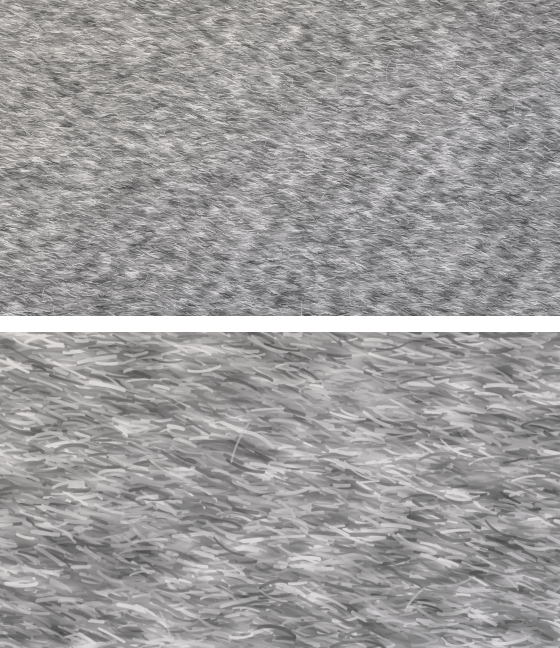
Top, the full canvas; bottom, a detail of the centre.
This texture is drawn by a Shadertoy shader. Its source:

```glsl
const float FIBRE_LEAN = -0.17;
const int FIBRE_LAYERS = 8;
const vec3 WARM_TINT = vec3(1.022, 1.005, 0.985);
const vec3 COOL_TINT = vec3(1.0, 0.992, 1.008);

vec4 hash4(vec2 cell, float seed) {
    vec4 h = fract(vec4(cell.xy, seed, cell.x) * vec4(0.1031, 0.1030, 0.0973, 0.1099));
    h += dot(h, h.wzxy + 33.33);
    return fract((h.xxyz + h.yzzw) * h.zywx);
}

float valueNoise(vec2 p, float seed) {
    vec2 i = floor(p), f = fract(p);
    f = f * f * (3.0 - 2.0 * f);
    float low = mix(hash4(i, seed).x, hash4(i + vec2(1, 0), seed).x, f.x);
    float high = mix(hash4(i + vec2(0, 1), seed).x, hash4(i + 1.0, seed).x, f.x);
    return mix(low, high, f.y);
}

// Noise centred on zero
float signedNoise(vec2 p, float seed) {
    return valueNoise(p, seed) - 0.5;
}

vec2 rotate(vec2 p, float angle) {
    float c = cos(angle), s = sin(angle);
    return vec2(c * p.x + s * p.y, c * p.y - s * p.x);
}

// Coverage of one bent strand lying along the x axis
float strand(vec2 p, float halfLength, float bend, float radius, float soft) {
    p.y += bend * (p.x * p.x - 0.3 * halfLength * halfLength);
    float d = length(vec2(max(abs(p.x) - halfLength, 0.0), p.y));
    return 1.0 - smoothstep(radius - soft, radius + soft, d);
}

// Short strands scattered one per cell, laid over the tone below
float fibreLayer(float tone, float base, vec2 p, float seed, float soft) {
    const vec2 SIZE = vec2(0.042, 0.010);
    p += hash4(vec2(seed, 7.0), 3.0).xy;
    vec2 home = floor(p / SIZE);
    for (int y = -1; y <= 1; y++)
    for (int x = -1; x <= 1; x++) {
        vec2 cell = home + vec2(x, y);
        vec4 place = hash4(cell, seed);
        vec4 look = hash4(cell, seed + 41.0);
        vec2 local = rotate(p - (cell + place.xy) * SIZE, (place.z - 0.5) * 0.8);
        float halfLength = mix(0.007, 0.020, place.w);
        float radius = mix(0.0010, 0.0021, look.y);
        float cover = strand(local, halfLength, (look.z - 0.5) * 26.0, radius, soft);
        float shade = base + mix(-0.22, 0.24, look.x);
        tone = mix(tone, shade, cover * mix(0.5, 0.95, look.w));
    }
    return tone;
}

// Sparse long hairs curling in any direction
float looseHairs(float tone, vec2 p, float seed, float soft) {
    const float SIZE = 0.14;
    vec2 home = floor(p / SIZE);
    for (int y = -1; y <= 1; y++)
    for (int x = -1; x <= 1; x++) {
        vec2 cell = home + vec2(x, y);
        vec4 place = hash4(cell, seed);
        vec4 look = hash4(cell, seed + 17.0);
        vec2 local = rotate(p - (cell + place.xy) * SIZE, place.z * 3.14159);
        float halfLength = mix(0.015, 0.04, place.w);
        float cover = strand(local, halfLength, (look.x - 0.5) * 30.0, 0.0011, soft);
        tone = mix(tone, 0.78, cover * 0.6 * step(look.y, 0.4));
    }
    return tone;
}

// Diagonal weave showing through the nap
float weave(vec2 p) {
    float across = p.x * 0.8 - p.y * 0.6 + 0.04 * signedNoise(p * 9.0, 5.0);
    return sin(across * 80.0) * (0.4 + valueNoise(p * 7.0, 6.0));
}

void mainImage(out vec4 fragColor, in vec2 fragCoord) {
    vec2 p = fragCoord / iResolution.y;
    vec2 uv = fragCoord / iResolution.xy;
    float soft = max(0.5 / iResolution.y, 0.0009) * mix(1.0, 1.3, smoothstep(0.6, 1.0, uv.y));

    // Combed direction with a gentle wander
    vec2 combed = rotate(p, FIBRE_LEAN);
    combed.y += 0.02 * signedNoise(p * 4.0, 1.0);

    // Broad light, weave and mottled clumps
    float corner = smoothstep(0.5, 1.6, uv.x + 1.0 - uv.y);
    float base = 0.604 - 0.03 * corner + 0.02 * (1.0 - length(uv - 0.5) * 2.0);
    base += weave(p) * mix(0.010, 0.032, corner);
    base += 0.07 * signedNoise(p * 7.0, 2.0);
    base += 0.18 * signedNoise(combed * vec2(26.0, 52.0), 3.0);
    base += 0.14 * signedNoise(combed * vec2(44.0, 100.0), 4.0);

    // Fine streaks below the separate strands
    float tone = base - 0.03 + 0.22 * signedNoise(combed * vec2(50.0, 210.0), 8.0);
    for (int i = 0; i < FIBRE_LAYERS; i++) {
        tone = fibreLayer(tone, base, combed, 11.0 + 5.0 * float(i), soft);
    }
    tone = looseHairs(tone, p, 71.0, soft);

    vec3 tint = mix(WARM_TINT, COOL_TINT, smoothstep(0.2, 1.6, uv.x + 1.0 - uv.y));
    fragColor = vec4(clamp(tone, 0.3, 0.85) * tint, 1.0);
}
```
